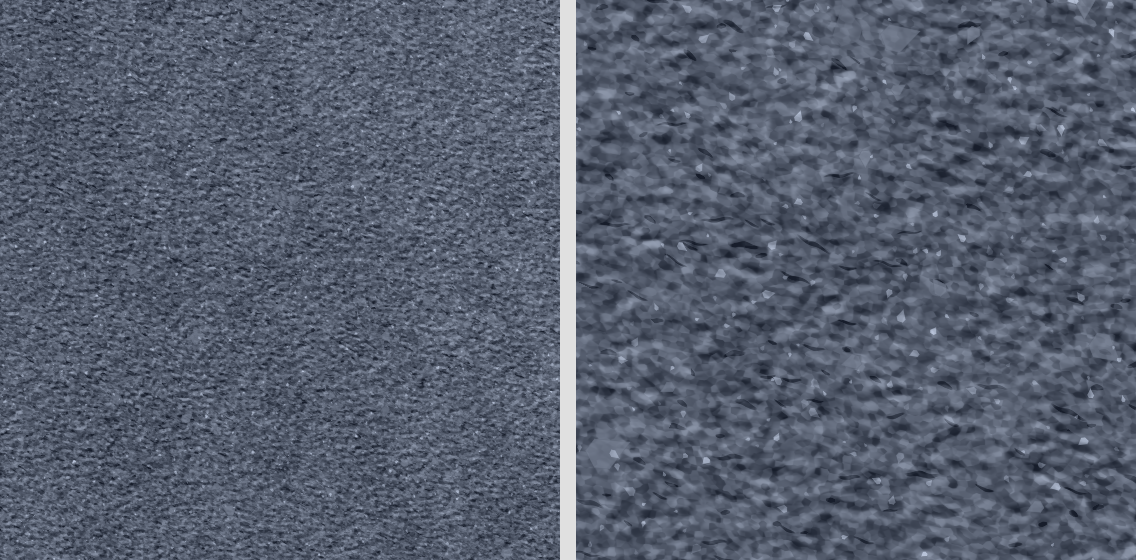
Left: the whole. Right: its middle third, enlarged.
Give the GLSL for this texture, as a Shadertoy shader.

```glsl
// Fine-grained blue-grey stone with flaky grains, short dark pits and pale mineral flecks.

const float BASE_TONE = 0.327;
const float SLOPE = 0.11;                        // grains dip slightly to the right
const vec2 GRAIN_SCALE = vec2(132.0, 205.0);     // cells per canvas
const vec2 FINE_SCALE = vec2(240.0, 325.0);
const vec2 RELIEF_SCALE = vec2(98.0, 165.0);
const float GRAIN_GAIN = 0.135;
const float FINE_GAIN = 0.155;
const float RELIEF_GAIN = 0.155;
const float MOTTLE_GAIN = 0.05;
const float PIT_SCALE = 52.0;
const float PIT_DEPTH = 0.14;
const float FLECK_SCALE = 84.0;
const float FLECK_SHARE = 0.30;
const float FLECK_GAIN = 0.26;
const float CHIP_SCALE = 25.0;
const float CHIP_SHARE = 0.16;
const float CHIP_GAIN = 0.16;

vec3 hash32(vec2 p) {
    vec3 q = fract(p.xyx * vec3(0.1031, 0.1030, 0.0973));
    q += dot(q, q.yxz + 33.33);
    return fract((q.xxy + q.yzz) * q.zyx);
}

// Cellular noise: random tone per cell, blended at the borders; centred on zero.
float cells(vec2 p, float sharpness) {
    vec2 base = floor(p);
    float sum = 0.0, total = 0.0;
    for (int j = -1; j <= 1; j++)
    for (int i = -1; i <= 1; i++) {
        vec2 id = base + vec2(i, j);
        vec3 r = hash32(id);
        vec2 d = p - id - r.xy;
        float w = exp(-sharpness * dot(d, d));
        sum += w * r.z;
        total += w;
    }
    return sum / total - 0.5;
}

// Scattered angular flakes; returns coverage times a random strength.
float flakes(vec2 p, float share, vec2 sizeRange, float blur) {
    vec2 base = floor(p);
    float best = 0.0;
    for (int j = -1; j <= 1; j++)
    for (int i = -1; i <= 1; i++) {
        vec2 id = base + vec2(i, j);
        vec3 place = hash32(id + 17.0);
        vec3 form = hash32(id + 71.0);
        vec2 d = p - id - place.xy;
        float angle = 6.2832 * form.x;
        d = mat2(cos(angle), -sin(angle), sin(angle), cos(angle)) * d;
        float edge = max(abs(d.x), max(abs(0.5 * d.x + 0.8 * d.y),
                         0.9 * d.y - 0.6 * d.x));
        float size = mix(sizeRange.x, sizeRange.y, form.y * form.y);
        float cover = 1.0 - smoothstep(size - blur, size + blur, edge);
        best = max(best, cover * step(place.z, share) * mix(0.3, 1.0, form.z));
    }
    return best;
}

// Short, ragged, nearly level pits that taper towards their ends.
float pits(vec2 p, float share, float blur) {
    vec2 base = floor(p);
    float best = 0.0;
    for (int j = -1; j <= 1; j++)
    for (int i = -1; i <= 1; i++) {
        vec2 id = base + vec2(i, j);
        vec3 place = hash32(id + 131.0);
        vec3 form = hash32(id + 193.0);
        vec2 d = p - id - place.xy;
        d.y += (form.x - 0.4) * 0.9 * d.x
             + 0.03 * sin(9.0 * d.x + 6.28 * form.y);
        float reach = mix(0.15, 0.6, form.z * form.z);
        float taper = max(0.0, 1.0 - abs(d.x) / reach);
        float width = mix(0.04, 0.11, form.y) * sqrt(taper);
        float cover = 1.0 - smoothstep(width - blur, width + blur, abs(d.y));
        best = max(best, cover * smoothstep(0.0, 0.3, taper) * step(place.z, share));
    }
    return best;
}

// Tone to slate blue.
vec3 slate(float tone) {
    return vec3(tone, 1.03 * tone + 0.022, 1.08 * tone + 0.07);
}

void mainImage(out vec4 fragColor, in vec2 fragCoord) {
    vec2 uv = fragCoord / iResolution.y;
    float pixel = 1.0 / iResolution.y;
    vec2 p = uv + vec2(0.0, SLOPE * uv.x);
    p += 0.0012 * sin(vec2(61.0, 47.0) * p.yx + 2.0 * sin(29.0 * p));

    // Faint weathering, a little paler towards the upper right
    float mottle = 0.6 * cells(uv * 5.0 + 3.0, 5.0) + cells(uv * 19.0 + 40.0, 5.0);
    float tone = BASE_TONE + MOTTLE_GAIN * mottle;
    tone += 0.022 * smoothstep(0.9, 1.8, uv.x + uv.y);

    // Grains and raking light over their relief
    tone += GRAIN_GAIN * cells(p * GRAIN_SCALE, 12.0);
    tone += FINE_GAIN * cells(p * FINE_SCALE + 57.0, 10.0);
    vec2 relief = p * RELIEF_SCALE + 91.0;
    vec2 lightStep = vec2(-0.14, 0.38);
    tone += RELIEF_GAIN * (cells(relief + lightStep, 9.0) - cells(relief - lightStep, 9.0));

    // Pits gather in loose clusters
    float cluster = clamp(0.38 + 0.8 * cells(uv * 11.0 + 23.0, 6.0), 0.1, 0.75);
    tone -= PIT_DEPTH * pits(p * PIT_SCALE, cluster, 0.6 * pixel * PIT_SCALE);

    // Larger flat chips, then small bright flecks
    float chip = flakes(uv * CHIP_SCALE, CHIP_SHARE, vec2(0.07, 0.22), pixel * CHIP_SCALE);
    tone = mix(tone, BASE_TONE + 0.03 + CHIP_GAIN * chip, 0.65 * smoothstep(0.0, 0.4, chip));
    tone += FLECK_GAIN * flakes(p * FLECK_SCALE + 9.0, FLECK_SHARE, vec2(0.06, 0.2),
                                0.6 * pixel * FLECK_SCALE);

    fragColor = vec4(slate(clamp(tone, 0.09, 0.72)), 1.0);
}
```
